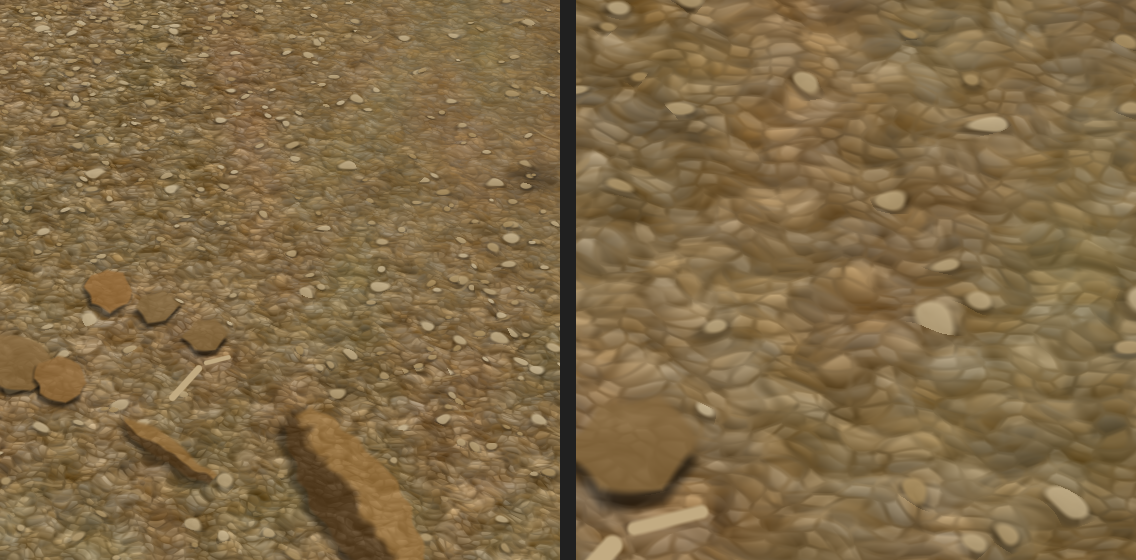
Left: the whole. Right: its middle third, enlarged.
Write a Shadertoy shader that draws this texture.

```glsl
// Draws dry brown earth strewn with grit, pale chips, straws and flat stones.

vec2 hash2(vec2 p) {
    vec3 q = fract(p.xyx * vec3(0.1031, 0.1030, 0.0973));
    q += dot(q, q.yzx + 33.33);
    return fract((q.xx + q.yz) * q.zy);
}

// Cellular noise: xy = offset from nearest point, z = border distance, w = cell id
vec4 cells(vec2 p) {
    vec2 base = floor(p), nearest = vec2(0.0);
    float d1 = 8.0, d2 = 8.0, id = 0.0;
    for (int y = -1; y <= 1; y++)
    for (int x = -1; x <= 1; x++) {
        vec2 cell = base + vec2(x, y);
        vec2 offset = p - cell - 0.1 - 0.8 * hash2(cell + 100.0);
        float d = length(offset);
        if (d < d1) {
            d2 = d1; d1 = d;
            nearest = offset;
            id = hash2(cell + 317.0).x;
        } else d2 = min(d2, d);
    }
    return vec4(nearest, d2 - d1, id);
}

mat2 rotate(float a) {
    return mat2(cos(a), sin(a), -sin(a), cos(a));
}

// Layered sines for broad stains
float stain(vec2 p) {
    float sum = 0.0, amp = 0.5;
    for (int i = 0; i < 4; i++) {
        p = rotate(0.9) * p * 1.7 + 1.3;
        sum += amp * sin(p.x + 1.4 * sin(p.y)) * cos(p.y * 0.8);
        amp *= 0.65;
    }
    return sum;
}

// Position along (0..1) and across the line from a to b; positive is to its left
vec2 alongAcross(vec2 p, vec2 a, vec2 b) {
    vec2 dir = b - a;
    float len = length(dir);
    return vec2(dot(p - a, dir) / (len * len), dot(p - a, vec2(-dir.y, dir.x)) / len);
}

float straw(vec2 p, vec2 a, vec2 b, float width) {
    vec2 s = alongAcross(p, a, b);
    float past = max(abs(s.x - 0.5) - 0.5, 0.0) * distance(a, b);
    return smoothstep(width + 0.0015, width - 0.0015, length(vec2(past, s.y)));
}

void mainImage(out vec4 fragColor, in vec2 fragCoord) {
    vec2 p = fragCoord / iResolution.y;

    // Tilted ground plane: grains shrink and flatten toward the top
    float depth = 1.0 / (1.2 - 0.45 * p.y);
    vec2 ground = rotate(0.22) * vec2((p.x - 0.5) * depth, 3.0 * depth);
    vec2 wobble = 0.004 * sin(ground.yx * vec2(95.0, 83.0) + 2.0 * sin(ground * 41.0));

    // Soil from three sizes of grit, calmer in the upper right
    float calm = smoothstep(0.75, 0.1, distance(p, vec2(0.95, 0.9)));
    float tone = 0.0;
    vec3 tint = vec3(0.0);
    for (int i = 0; i < 3; i++) {
        float size = 25.0 * pow(1.75, float(i));
        vec4 grit = cells((ground + wobble) * size * vec2(0.85, 1.25) + float(i) * 19.0);
        float body = smoothstep(0.0, 0.4, grit.z);
        tone += body * ((grit.w - 0.5) * 0.15 + 0.09 * grit.y) + 0.035 * (body - 0.65);
        tint += body * (fract(grit.w * 17.0) - 0.5) * vec3(0.025, 0.0, -0.035);
    }
    tone *= 1.0 - 0.5 * calm;
    tone += 0.03 * stain(p * 5.0) + 0.018 * stain(p * 17.0 + 4.0);
    tint += vec3(0.02, -0.008, 0.0) * stain(p * 6.0 + 9.0);
    vec3 col = vec3(0.51, 0.42, 0.28) + tone * vec3(1.0, 0.98, 0.93) + tint;

    // Damp hollow at the right
    float hollow = length((p - vec2(0.95, 0.68)) * vec2(1.0, 2.5));
    col *= 1.0 - 0.3 * smoothstep(0.08, 0.01, hollow + 3.0 * wobble.x);

    // Pale chips, crowded at the upper left and the right
    float crowd = 0.06 + 0.22 * smoothstep(0.5, 0.0, distance(p, vec2(0.2, 1.0)))
                + 0.14 * smoothstep(0.4, 0.0, distance(p, vec2(1.0, 0.45)));
    for (int i = 0; i < 2; i++) {
        vec4 chip = cells((ground + wobble) * (24.0 + 14.0 * float(i)) * vec2(0.9, 1.15) + 53.0);
        float radius = 0.16 + 0.17 * fract(chip.w * 71.0);
        float shape = smoothstep(radius + 0.1, radius - 0.06, length(chip.xy));
        float shade = smoothstep(radius + 0.22, radius, length(chip.xy + vec2(0.0, 0.15)));
        float present = step(chip.w, crowd);
        col *= 1.0 - 0.2 * present * shade;
        vec3 pale = mix(vec3(0.66, 0.55, 0.36), vec3(0.8, 0.73, 0.59), fract(chip.w * 139.0));
        col = mix(col, pale + 0.12 * chip.y, 0.85 * present * shape);
    }

    // Scattered thin straws
    for (int i = 0; i < 16; i++) {
        vec2 start = hash2(vec2(i, 7)), r = hash2(vec2(i, 23));
        vec2 reach = (0.03 + 0.05 * r.x) * vec2(1.0, 0.9 * r.y - 0.6);
        col = mix(col, vec3(0.65, 0.55, 0.38), 0.55 * straw(p + wobble, start, start + reach, 0.002));
    }

    // Flat angular slabs at the left, each with a dark lower rim
    for (int i = 0; i < 5; i++) {
        float k = float(i);
        vec2 center = vec2(0.43 * fract(0.05 + 0.4 * k), 0.29 + 0.21 * fract(0.3 + 0.618 * k));
        vec2 r = hash2(vec2(k, 61.0));
        vec2 q = rotate(0.5 * r.x - 0.1) * (p - center) + wobble * 0.7;
        vec2 size = mix(0.068, 0.04, smoothstep(0.0, 0.15, center.x)) * vec2(1.0, 0.6 + 0.3 * r.y);
        vec2 e = abs(q) - size, low = abs(q + vec2(0.0, 0.009)) - size;
        float d = max(max(e.x, e.y), (e.x + e.y) * 0.75 + 0.018);
        float under = max(max(low.x, low.y), (low.x + low.y) * 0.75 + 0.018);
        col *= 1.0 - 0.5 * smoothstep(0.006, -0.004, under);
        vec3 slab = mix(vec3(0.5, 0.4, 0.25), vec3(0.58, 0.42, 0.23), r.y) + 0.25 * tone + 0.5 * q.y;
        col = mix(col, slab, smoothstep(0.003, -0.003, d));
    }

    // Two long stones: lit upper face, dark lower face
    for (int i = 0; i < 2; i++) {
        bool large = i == 0;
        vec2 s = large ? alongAcross(p + wobble, vec2(0.53, 0.26), vec2(0.74, -0.04))
                       : alongAcross(p + wobble, vec2(0.22, 0.25), vec2(0.38, 0.14));
        float girth = large ? 0.075 : 0.021;
        float width = girth * (0.4 + 0.6 * sin(3.1 * clamp(s.x, 0.0, 1.0)));
        float ends = (abs(s.x - 0.5) - 0.5) * 0.25;
        float d = max(abs(s.y) - width, ends);
        float below = max(abs(s.y + 0.012) - width, ends);
        col *= 1.0 - 0.4 * smoothstep(0.012, -0.008, below);
        float lit = smoothstep(-0.2, 0.1, s.y / girth + 0.25 * stain(p * 22.0));
        vec3 face = mix(vec3(0.34, 0.25, 0.14), vec3(0.58, 0.44, 0.25), lit) + 0.4 * tone;
        col = mix(col, face, smoothstep(0.004, -0.004, d));
    }

    // Broken pale stalk
    float stalk = max(straw(p, vec2(0.308, 0.29), vec2(0.355, 0.342), 0.006),
                      straw(p, vec2(0.368, 0.352), vec2(0.408, 0.362), 0.004));
    col = mix(col, vec3(0.76, 0.67, 0.51), stalk);

    fragColor = vec4(clamp(col, 0.0, 1.0), 1.0);
}
```
